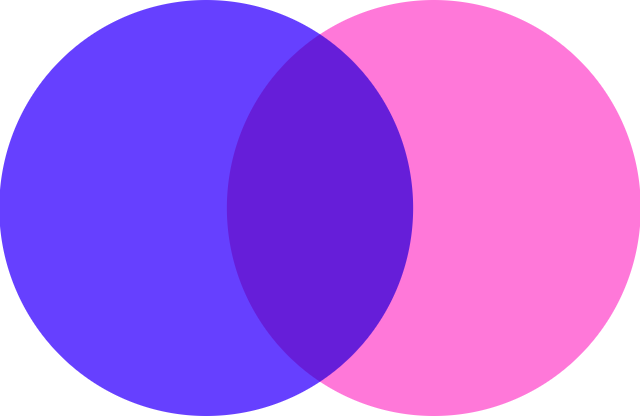
A Shadertoy shader for this background:

```glsl
// Two overlapping translucent discs, blue and pink, multiplied on white.

// Lengths are in canvas heights, measured from the canvas centre.
const vec2 DISC_RADII = vec2(0.4975, 0.5);
const float DISC_OFFSET = 0.2736;
const vec3 PAPER = vec3(1.0);
const vec3 BLUE = vec3(0.40, 0.25, 1.00);
const vec3 PINK = vec3(1.00, 0.47, 0.85);

// Approximate signed distance to a nearly round ellipse
float discDistance(vec2 p, vec2 center) {
    return (length((p - center) / DISC_RADII) - 1.0) * DISC_RADII.x;
}

// Antialiased coverage, one pixel wide at the rim
float discCoverage(vec2 p, vec2 center, float pixel) {
    return clamp(0.5 - discDistance(p, center) / pixel, 0.0, 1.0);
}

void mainImage(out vec4 fragColor, in vec2 fragCoord) {
    float pixel = 1.0 / iResolution.y;
    vec2 p = (fragCoord - 0.5 * iResolution.xy) * pixel;
    vec2 offset = vec2(DISC_OFFSET, 0.0);

    // Multiply blending gives the deep violet overlap
    vec3 color = PAPER;
    color *= mix(vec3(1.0), BLUE, discCoverage(p, -offset, pixel));
    color *= mix(vec3(1.0), PINK, discCoverage(p, offset, pixel));

    fragColor = vec4(color, 1.0);
}
```
